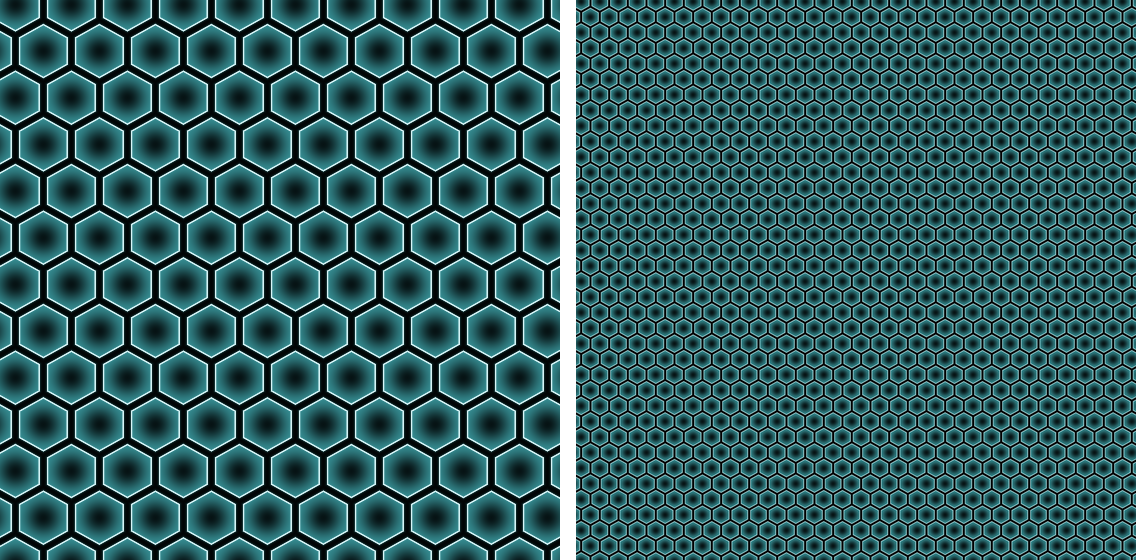
Left, the tile; right, the same tile 3 across and 3 down.
A Shadertoy shader for this pattern:

```glsl
// Glowing honeycomb: 10 pointy-topped hexagons across and 12 staggered rows.
// Each cell has a radial teal gradient and a bright outline; dark gaps lie between.
// Two interleaved rectangular lattices give the nearest cell centre.

// Offset from the nearest cell centre; neighbours are one unit apart.
vec2 hexCell(vec2 p)
{
    vec2 period = vec2(1.0, sqrt(3.0));
    vec2 a = mod(p + 0.5 * period, period) - 0.5 * period;
    vec2 b = mod(p, period) - 0.5 * period;
    return dot(a, a) < dot(b, b) ? a : b;
}

// Distance from the centre measured along the nearest side's normal.
float hexRadius(vec2 p)
{
    p = abs(p);
    return max(p.x, dot(p, vec2(0.5, 0.5 * sqrt(3.0))));
}

void mainImage(out vec4 fragColor, in vec2 fragCoord)
{
    // Whole periods on both axes keep the tile seamless.
    vec2 p = fragCoord / iResolution.xy * vec2(10.0, 6.0 * sqrt(3.0));
    vec2 cell = hexCell(p - vec2(0.275, -0.081));
    float edge = hexRadius(cell) - 0.425;
    float pixel = 10.0 / min(iResolution.x, iResolution.y);

    // Dark core brightening towards the rim
    vec3 fill = mix(vec3(0.025, 0.075, 0.08), vec3(0.2, 0.53, 0.55),
                    smoothstep(0.0, 0.48, length(cell)));

    // Near-black gap with a faint halo beside the outline
    vec3 gap = vec3(0.0, 0.012, 0.013)
             + vec3(0.14, 0.43, 0.44) * exp(-max(edge, 0.0) / 0.016);

    vec3 color = mix(fill, gap, smoothstep(-0.5 * pixel, 0.5 * pixel, edge));

    // Pale outline over a soft inner glow
    color += vec3(0.07, 0.1, 0.1) * exp(-abs(edge) / 0.012);
    float line = 1.0 - smoothstep(-0.5 * pixel, 0.5 * pixel, abs(edge) - 0.013);
    color = mix(color, vec3(0.85, 0.96, 0.97), line);

    fragColor = vec4(color, 1.0);
}
```
